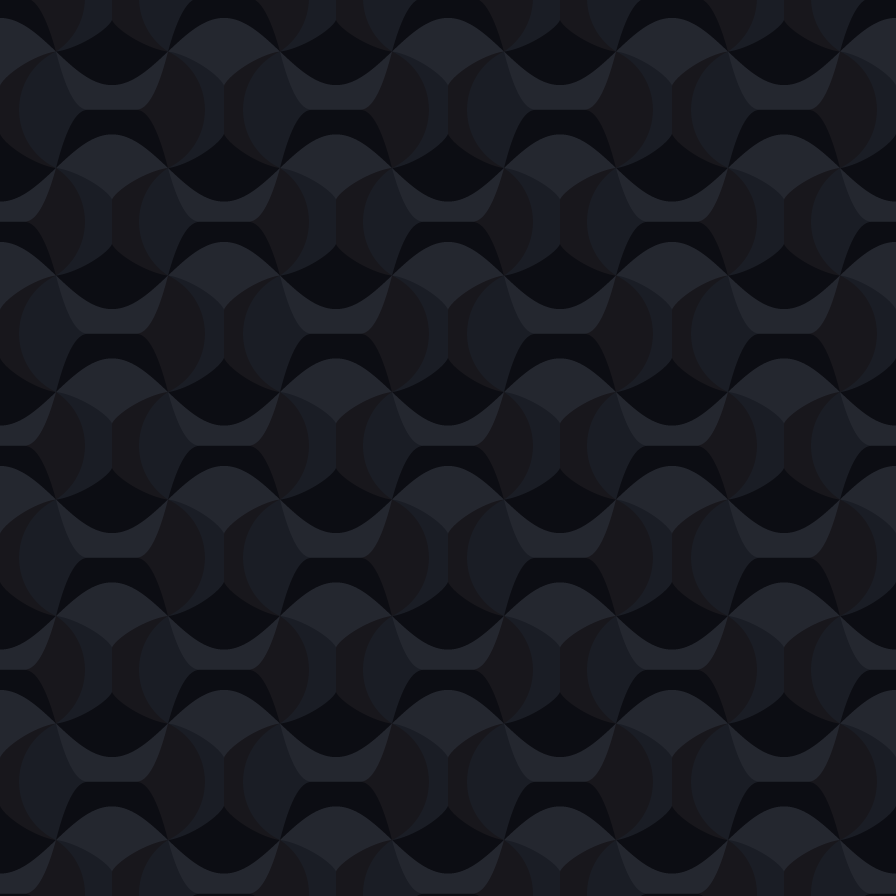
Write a WebGL 1 fragment shader that draws this pattern.

```glsl
precision highp float;
// Dark interlocking wave bands with rounded two-tone petals, in a half-drop repeat.

uniform vec2 u_resolution;

const float CELLS = 8.0;             // half-repeats across and down (4 full repeats)
const float ROW_OFFSET = 0.02;       // height of the first row's axis
const float WAVE_HEIGHT = 0.30;      // amplitude of the wavy row borders
const float TALL_HALF = 0.52;        // half height of odd rows
const float SHORT_HALF = 0.48;       // half height of even rows
const float CUSP_X = 0.21;           // where the inner petal edge meets the axis
const float CUSP_POWER = 2.2;        // roundness of that edge
const float SEAM_HALF = 0.41;        // share of the row taken by the straight seam
const float ARC_RADIUS = 0.575;      // circle dividing the petal tones
const int SAMPLES = 4;               // edge smoothing samples per axis

const vec3 SLATE = vec3(0.143, 0.153, 0.186);
const vec3 INK   = vec3(0.049, 0.051, 0.073);
const vec3 NAVY  = vec3(0.101, 0.114, 0.145);
const vec3 UMBER = vec3(0.094, 0.090, 0.110);

const float PI = 3.14159265;

float rowHalf(float row) {
  return mix(SHORT_HALF, TALL_HALF, mod(row, 2.0));
}

// Row that holds a point, given the wavy borders between rows.
float findRow(vec2 p) {
  float row = floor(p.y + 0.5);
  float dy = p.y - row;
  float border = rowHalf(row) - WAVE_HEIGHT * cos(PI * (p.x - row));
  return row + sign(dy) * step(border, abs(dy));
}

// Petal around the node line at x = 0.5; x and y are folded, y is 1 at a node.
bool insidePetal(float x, float y) {
  if (x < 0.5) {
    float t = max(x - CUSP_X, 0.0) / (0.5 - CUSP_X);
    return y < pow(t, CUSP_POWER);
  }
  float s = clamp((x - 0.5) * 2.0, 0.0, 1.0);
  float shoulder = pow(max(1.0 - pow(s, 1.4), 0.0), 0.75);
  return y < mix(SEAM_HALF, 1.0, shoulder);
}

vec3 patternColor(vec2 p) {
  float row = findRow(p);
  float halfHeight = rowHalf(row);
  vec2 local = vec2(mod(p.x - row + 1.0, 2.0) - 1.0, p.y - row);
  vec2 folded = abs(local);

  if (!insidePetal(folded.x, folded.y / halfHeight)) {
    return local.y > 0.0 ? SLATE : INK;
  }

  // The arc passes through both nodes; tones swap on the mirrored side.
  float arcX = 0.5 - sqrt(ARC_RADIUS * ARC_RADIUS - halfHeight * halfHeight);
  bool inner = length(folded - vec2(arcX, 0.0)) < ARC_RADIUS;
  return inner == (local.x > 0.0) ? UMBER : NAVY;
}

void main() {
  float scale = CELLS / min(u_resolution.x, u_resolution.y);
  vec3 color = vec3(0.0);

  // Average a grid of samples inside the pixel.
  for (int j = 0; j < SAMPLES; j++) {
    for (int i = 0; i < SAMPLES; i++) {
      vec2 jitter = (vec2(float(i), float(j)) + 0.5) / float(SAMPLES) - 0.5;
      vec2 p = (gl_FragCoord.xy + jitter) * scale;
      color += patternColor(p - vec2(0.0, ROW_OFFSET));
    }
  }
  gl_FragColor = vec4(color / float(SAMPLES * SAMPLES), 1.0);
}
```
